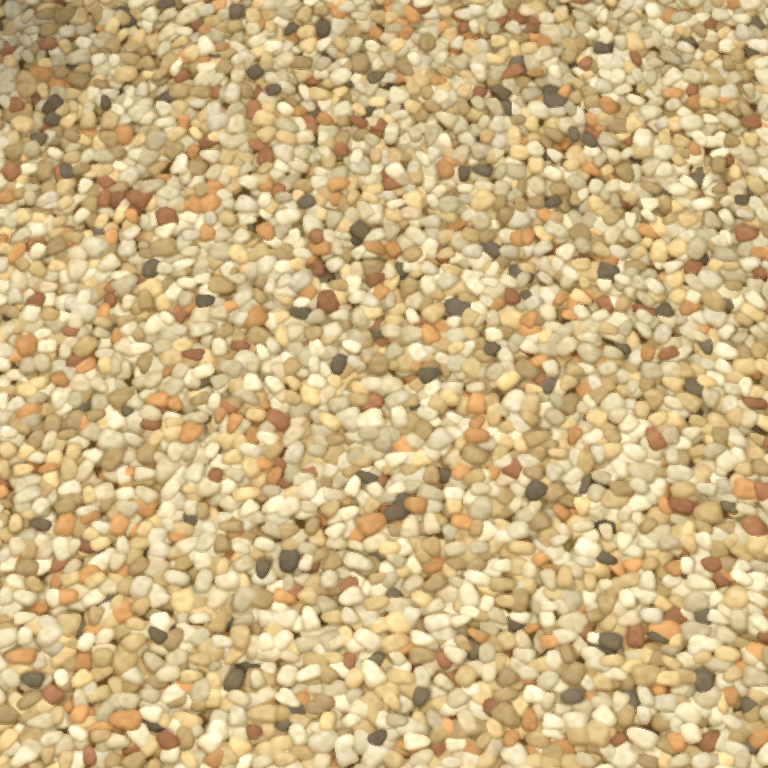
A Shadertoy shader for this texture:

```glsl
// Bed of small rounded quartz pebbles in cream, honey, rust and grey, seen at a slant.

const vec3 CREAM  = vec3(1.00, 0.93, 0.77);
const vec3 IVORY  = vec3(0.91, 0.83, 0.66);
const vec3 HONEY  = vec3(0.97, 0.84, 0.60);
const vec3 TAN    = vec3(0.81, 0.69, 0.48);
const vec3 ORANGE = vec3(0.89, 0.67, 0.43);
const vec3 RUST   = vec3(0.70, 0.50, 0.35);
const vec3 SLATE  = vec3(0.51, 0.45, 0.35);
const vec3 GAP    = vec3(0.60, 0.48, 0.30);

vec4 hash42(vec2 p) {
    vec4 q = fract(p.xyxy * vec4(0.1031, 0.1030, 0.0973, 0.1099));
    q += dot(q, q.wzxy + 33.33);
    return fract((q.xxyz + q.yzzw) * q.zywx);
}

float valueNoise(vec2 p) {
    vec2 i = floor(p), f = fract(p);
    f = f * f * (3.0 - 2.0 * f);
    float low = mix(hash42(i).x, hash42(i + vec2(1, 0)).x, f.x);
    float high = mix(hash42(i + vec2(0, 1)).x, hash42(i + vec2(1, 1)).x, f.x);
    return mix(low, high, f.y);
}

// Slanted ground: cells shrink towards the top of the canvas
vec2 groundPlane(vec2 uv) {
    float nearScale = 33.0, growth = 12.0;
    float x = (uv.x - 0.5) * (nearScale + growth * uv.y);
    float y = 1.14 * uv.y * (nearScale + 0.5 * growth * uv.y);
    return vec2(x, y) + 100.0;
}

vec3 mineralColor(float pick, float tone) {
    vec3 c = CREAM;
    c = mix(c, IVORY,  step(0.31, pick));
    c = mix(c, HONEY,  step(0.55, pick));
    c = mix(c, TAN,    step(0.72, pick));
    c = mix(c, ORANGE, step(0.88, pick));
    c = mix(c, RUST,   step(0.935, pick));
    c = mix(c, SLATE,  step(0.965, pick));
    return c * mix(0.90, 1.06, tone);
}

// Rounded, slightly three-sided outline: 0 at the centre, 1 at the rim
float pebbleRadius(vec2 p, vec2 halfSize, vec2 axis, float wobble) {
    vec2 e = vec2(dot(p, axis), dot(p, vec2(-axis.y, axis.x))) / halfSize;
    vec2 e2 = e * e;
    float r = sqrt(e2.x + e2.y) + 1e-4;
    float boxy = sqrt(sqrt(dot(e2, e2)));
    float threefold = e.x * (e2.x - 3.0 * e2.y) / (r * r * r);
    return mix(r, boxy, 0.5) * (1.0 + wobble * threefold);
}

// Shaded colour of the highest pebble at a ground point
vec3 pebbleBed(vec2 p, float mottle) {
    float top = -0.75, skirt = -1.0, rim = 0.6;
    vec2 slope = vec2(0.0), look = vec2(0.0, 0.5);
    bool covered = false;
    for (int layer = 0; layer < 3; layer++) {
        float depth = float(layer);
        // Stop when no deeper pebble can reach the surface
        if (top > 1.25 - 0.4 * depth) break;
        vec2 q = p + depth * vec2(37.5, 61.4);
        vec2 base = floor(q);
        for (int k = 0; k < 9; k++) {
            vec2 cell = base + vec2(k % 3 - 1, k / 3 - 1);
            vec4 place = hash42(cell + depth * 211.0);
            vec2 offset = q - cell - 0.5 - 0.56 * (place.xy - 0.5);
            float lift = 0.8 * place.w - 0.4 * depth;
            if (dot(offset, offset) > 0.8 || lift + 0.45 < top) continue;
            vec4 form = hash42(cell + depth * 211.0 + 503.7);
            float size = mix(0.45, 0.66, form.x * form.x) + 0.04 * depth;
            vec2 halfSize = size * vec2(1.10, mix(0.60, 0.94, form.y));
            float angle = place.z * 6.28318;
            vec2 axis = vec2(cos(angle), sin(angle));
            float r = pebbleRadius(offset, halfSize, axis, 0.14 * form.w);
            float height = lift + 0.45 * sqrt(max(1.0 - r * r, 0.0));
            if (r >= 1.0) {
                skirt = max(skirt, lift + 0.3 - 1.5 * (r - 1.0));
            } else if (height > top) {
                top = height;
                rim = r;
                slope = offset / (length(offset) + 0.001) * r * r;
                look = vec2(form.z, fract(form.w * 7.31 + form.x));
                covered = true;
            }
        }
    }
    vec3 color = covered ? mineralColor(look.x, look.y) : GAP;

    // Soft light from above, dim rims and warm contact shadows
    float light = 0.97 + 0.17 * dot(slope, vec2(-0.35, 0.94));
    light *= 1.0 - 0.17 * smoothstep(0.5, 1.05, rim);
    light *= 1.0 - 0.28 * smoothstep(0.0, 0.8, skirt - top);
    light *= mottle * mix(0.84, 1.03, smoothstep(-0.5, 0.7, top));
    return color * pow(vec3(light), vec3(0.85, 1.0, 1.3));
}

void mainImage(out vec4 fragColor, in vec2 fragCoord) {
    vec2 uv = fragCoord / iResolution.y;
    float mottle = 0.92 + 0.14 * valueNoise(groundPlane(uv) * 3.5);

    // Three samples on a small ring give soft edges
    float spread = 0.0013;
    vec3 color = vec3(0.0);
    for (int k = 0; k < 3; k++) {
        float turn = 2.0944 * float(k) + 0.3;
        vec2 shift = spread * vec2(cos(turn), sin(turn));
        color += pebbleBed(groundPlane(uv + shift), mottle) / 3.0;
    }

    // Broad unevenness and a dimmer far edge
    float exposure = mix(1.03, 0.97, smoothstep(0.3, 1.0, uv.y));
    exposure *= 1.0 - 0.25 * smoothstep(0.25, 0.0, distance(uv, vec2(0.0, 1.0)));
    fragColor = vec4(clamp(color * exposure, 0.0, 1.0), 1.0);
}
```
